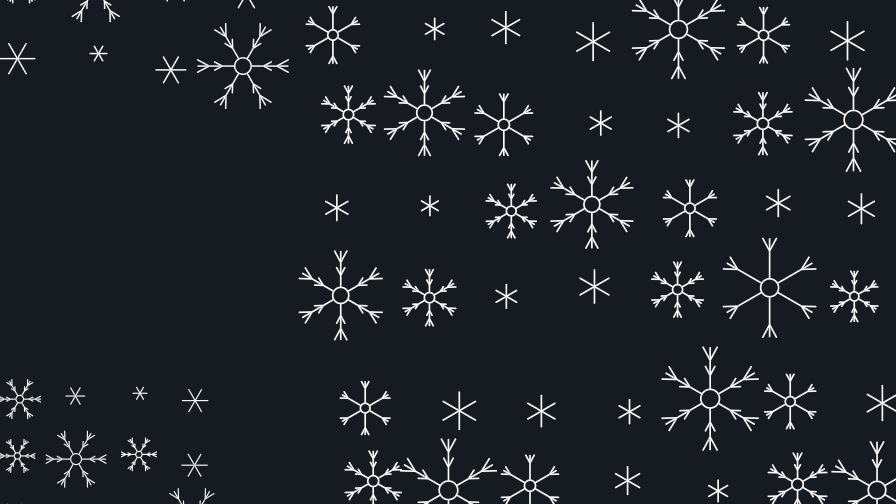
Give the GLSL for this pattern, as a WebGL 1 fragment shader.

```glsl
precision highp float;
// Fine white snowflakes scattered in four clusters on a dark night ground.
// Each cluster is a jittered grid whose cells hold large, ringed or plain
// six-armed flakes; one folded arm built of segments gives every shape.

uniform vec2 u_resolution;

const float SECTOR = 1.0471976; // sixth of a turn

float hash(vec2 p) {
  return fract(sin(dot(p, vec2(127.1, 311.7))) * 43758.5453);
}

float segment(vec2 p, vec2 a, vec2 b) {
  vec2 ab = b - a;
  return length(p - a - ab * clamp(dot(p - a, ab) / dot(ab, ab), 0.0, 1.0));
}

// Distance to a flake of radius 1
float snowflake(vec2 p, float turn, bool ringed, bool doubled) {
  float r = length(p);
  float angle = r > 0.0001 ? atan(p.x, p.y) + turn : 0.0;
  angle = abs(mod(angle + 0.5 * SECTOR, SECTOR) - 0.5 * SECTOR);
  vec2 q = r * vec2(sin(angle), cos(angle));

  if (!ringed) return segment(q, vec2(0.0), vec2(0.0, 1.0));

  float d = min(abs(r - 0.18), segment(q, vec2(0.0, 0.18), vec2(0.0, 0.98)));
  d = min(d, segment(q, vec2(0.0, 0.74), vec2(0.135, 0.99)));
  if (doubled) d = min(d, segment(q, vec2(0.0, 0.45), vec2(0.09, 0.62)));
  return d;
}

// Ink coverage of a cluster of count.x by count.y cells rising from corner
float cluster(vec2 p, vec2 corner, vec2 count, float cell, float turn, float phase) {
  vec2 g = (p - corner) / cell;
  float nearest = 10.0;
  for (int j = -1; j <= 1; j++) {
    for (int i = -1; i <= 1; i++) {
      vec2 id = floor(g) + vec2(float(i), float(j));
      if (any(lessThan(id, vec2(0.0))) || any(greaterThanEqual(id, count))) continue;

      // Knight's-move classes keep the large flakes apart
      float kind = mod(id.x + 2.0 * id.y + phase + 0.5, 5.0);
      vec2 key = id + 17.0 * phase + 3.0;
      float size = hash(key);
      float choice = hash(key + 41.3);
      bool large = kind < 1.0;
      bool ringed = kind < 2.0 || (kind > 4.0 && choice < 0.4);
      bool doubled = choice < (large ? 0.75 : 0.35);
      float radius = large ? mix(0.5, 0.61, size)
                   : ringed ? mix(0.29, 0.37, size)
                   : mix(0.11, 0.23, size);

      vec2 jitter = vec2(hash(key + 7.7), hash(key + 23.9)) - 0.5;
      vec2 center = id + 0.5 + 0.3 * (1.0 - radius) * jitter;
      float d = snowflake((g - center) / radius, turn, ringed, doubled);
      nearest = min(nearest, d * radius);
    }
  }
  // Stroke width follows the cluster scale
  return clamp((0.0098 - nearest) * cell * u_resolution.y + 0.5, 0.0, 1.0);
}

void main() {
  vec2 p = gl_FragCoord.xy / u_resolution.y;
  float tilted = 0.5 * SECTOR;

  float ink = cluster(p, vec2(0.59, 0.34), vec2(8.0, 4.0), 0.17, 0.0, 0.0);
  ink = max(ink, cluster(p, vec2(0.64, -0.05), vec2(8.0, 2.0), 0.17, 0.0, 4.0));
  ink = max(ink, cluster(p, vec2(-0.04, 0.80), vec2(4.0, 2.0), 0.15, tilted, 2.0));
  ink = max(ink, cluster(p, vec2(-0.03, -0.09), vec2(4.0, 3.0), 0.118, tilted, 2.0));

  vec3 night = vec3(0.083, 0.104, 0.130);
  vec3 snow = vec3(0.98);
  gl_FragColor = vec4(mix(night, snow, ink), 1.0);
}
```
